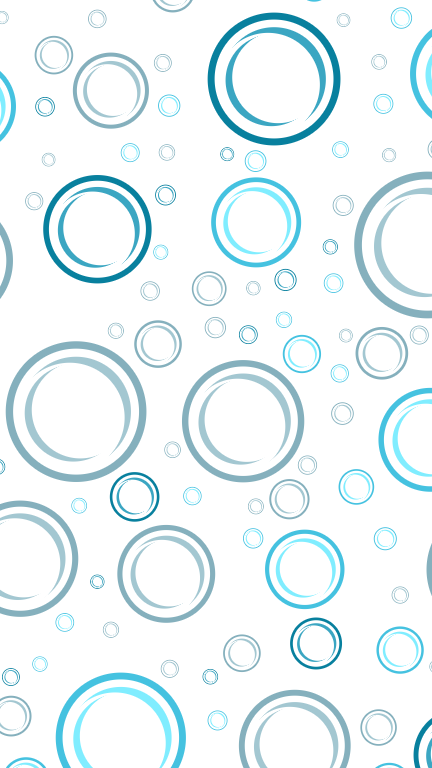
Write a Shadertoy shader that draws this pattern.

```glsl
// Scattered outlined bubbles in grey, sky blue and teal on white, each with two crescent glints.

// Layers: cell size, smallest radius, largest radius (canvas width = 1)
#define LARGE  vec3(0.38, 0.085, 0.172)
#define MEDIUM vec3(0.17, 0.040, 0.062)
#define SMALL  vec3(0.10, 0.015, 0.027)
#define SMALL_KEEP 0.85
#define GAP 0.012
#define RIM 0.105
#define ORIGIN vec2(0.10, 0.13)
#define GREY_SHARE 0.45
#define TEAL_START 0.83

const vec3 WHITE = vec3(1.0);
const vec3 GREY = vec3(0.52, 0.69, 0.74), GREY_GLINT = vec3(0.64, 0.78, 0.82);
const vec3 SKY  = vec3(0.27, 0.76, 0.88), SKY_GLINT  = vec3(0.50, 0.93, 1.00);
const vec3 TEAL = vec3(0.03, 0.50, 0.62), TEAL_GLINT = vec3(0.23, 0.65, 0.76);

float hash(vec2 p) {
    return fract(sin(dot(p, vec2(127.1, 311.7))) * 43758.5453);
}

// The bubble of the cell holding p: centre, radius, tone. Rows are shifted at random.
vec4 bubble(vec2 p, vec3 layer) {
    float cell = layer.x;
    float row = floor(p.y / cell);
    float shift = hash(vec2(row, cell * 37.0));
    vec2 id = vec2(floor(p.x / cell + shift), row);
    float radius = mix(layer.y, layer.z, fract(dot(id, vec2(0.755, 0.57))));
    float tone = fract(dot(id, vec2(0.618, 0.414)));
    vec2 jitter = vec2(hash(id + cell), hash(id + cell + 19.0)) - 0.5;
    vec2 centre = (id + 0.5 - vec2(shift, 0.0)) * cell;
    return vec4(centre + jitter * (cell - 2.0 * radius - GAP), radius, tone);
}

bool touching(vec4 a, vec4 b) {
    return distance(a.xy, b.xy) < a.z + b.z + GAP;
}

bool hitsLarge(vec4 b) {
    for (int k = 0; k < 9; k++) {
        vec2 offset = vec2(k % 3 - 1, k / 3 - 1) * LARGE.x;
        if (touching(b, bubble(b.xy + offset, LARGE))) return true;
    }
    return false;
}

bool hitsMedium(vec4 b) {
    for (int k = 0; k < 9; k++) {
        vec2 offset = vec2(k % 3 - 1, k / 3 - 1) * MEDIUM.x;
        vec4 other = bubble(b.xy + offset, MEDIUM);
        if (touching(b, other) && !hitsLarge(other)) return true;
    }
    return false;
}

// Disc at a with an equal disc at b cut away
float crescent(vec2 p, vec2 a, vec2 b, float radius) {
    return max(length(p - a) - radius, radius - length(p - b));
}

float coverage(float d, float pixel) {
    return clamp(0.5 - d / pixel, 0.0, 1.0);
}

vec3 paint(vec3 base, vec2 p, vec4 b, float pixel) {
    vec2 q = (p - b.xy) / b.z;
    float blur = pixel / b.z;
    float rim = RIM * mix(0.75, 1.0, smoothstep(0.02, 0.06, b.z));
    float ring = abs(length(q) - 1.0 + 0.5 * rim) - 0.5 * rim;

    // Glints: upper right, and a smaller one at the lower left
    float upper = crescent(q, vec2(0.0), vec2(-0.09, -0.085), 0.78);
    float lower = crescent(q, vec2(-0.04, -0.02), vec2(0.06, 0.025), 0.69);

    bool grey = b.w < GREY_SHARE;
    bool teal = b.w > TEAL_START;
    vec3 rimColor = grey ? GREY : teal ? TEAL : SKY;
    vec3 glintColor = grey ? GREY_GLINT : teal ? TEAL_GLINT : SKY_GLINT;
    base = mix(base, glintColor, coverage(min(upper, lower), blur));
    return mix(base, rimColor, coverage(ring, blur));
}

void mainImage(out vec4 fragColor, in vec2 fragCoord) {
    float pixel = 1.0 / iResolution.x;
    vec2 p = fragCoord * pixel + ORIGIN;

    // Smaller bubbles appear only where the larger ones leave room
    vec4 large = bubble(p, LARGE);
    vec4 medium = bubble(p, MEDIUM);
    vec4 small = bubble(p, SMALL);
    vec3 color = paint(WHITE, p, large, pixel);
    if (distance(p, medium.xy) < medium.z + pixel && !hitsLarge(medium))
        color = paint(color, p, medium, pixel);
    if (distance(p, small.xy) < small.z + pixel && hash(small.zw) < SMALL_KEEP
        && !hitsLarge(small) && !hitsMedium(small))
        color = paint(color, p, small, pixel);

    fragColor = vec4(color, 1.0);
}
```
